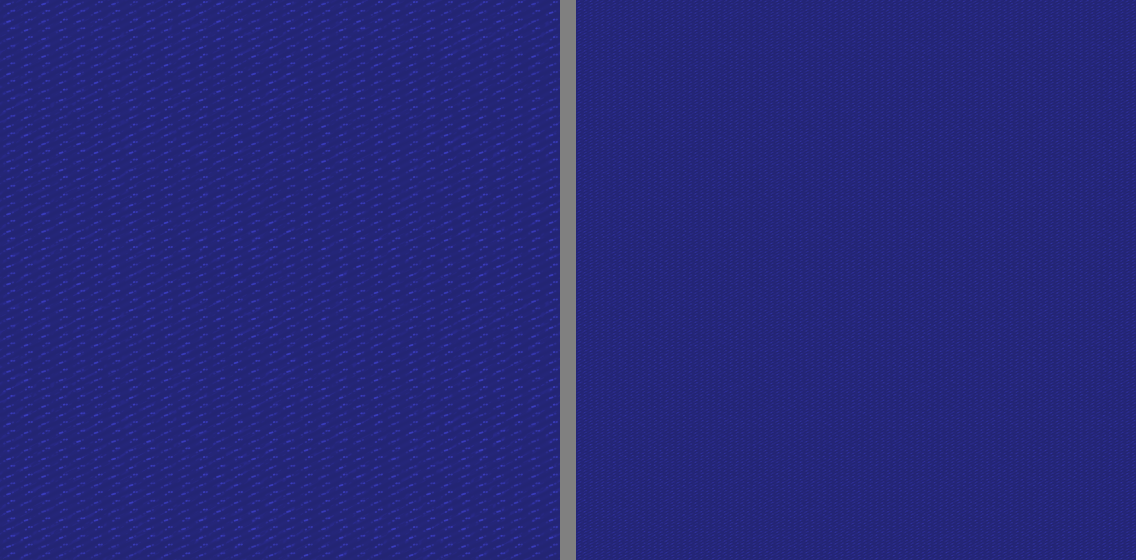
Left: one tile. Right: repeated 3 by 3.
Give the GLSL for this texture, as a WebGL 2 fragment shader.

```glsl
#version 300 es
precision highp float;
// Fine blue twill: two kinds of stitch alternate like a chequerboard, one a
// short slanted dash, the other a cluster of dots. Soft ribs and wrapped noise
// shade the cloth, and a hash varies each fleck; all counts are whole and even.

#define COLUMNS 32.0
#define ROWS 64.0
#define FLECKS 3
#define DASH_HALF_LENGTH 0.17
#define DOT_HALF_LENGTH 0.03
#define FLECK_RADIUS 0.10
#define FLECK_SLOPE 0.30
#define RIB_STRENGTH 0.26
#define FIBRE_STRENGTH 0.75
#define BROAD_STRENGTH 0.08
#define WEAR 0.45

uniform vec2 u_resolution;
out vec4 fragColor;

const vec3 CLOTH = vec3(0.140, 0.146, 0.464);
const vec3 RIB = vec3(0.162, 0.165, 0.550);
const vec3 THREAD = vec3(0.230, 0.240, 0.760);

float hash(vec2 p) {
    vec3 q = fract(vec3(p.xyx) * 0.1031);
    q += dot(q, q.yzx + 33.33);
    return fract((q.x + q.y) * q.z);
}

// Value noise whose lattice wraps after "period" cells.
float wrappedNoise(vec2 p, vec2 period) {
    vec2 i = floor(p);
    vec2 f = fract(p);
    f = f * f * (3.0 - 2.0 * f);
    vec2 a = mod(i, period);
    vec2 b = mod(i + 1.0, period);
    return mix(mix(hash(a), hash(vec2(b.x, a.y)), f.x),
               mix(hash(vec2(a.x, b.y)), hash(b), f.x), f.y);
}

float segmentDistance(vec2 p, vec2 halfSpan) {
    float t = clamp(dot(p, halfSpan) / dot(halfSpan, halfSpan), -1.0, 1.0);
    return length(p - halfSpan * t);
}

void main() {
    vec2 uv = gl_FragCoord.xy / u_resolution;
    vec2 grid = vec2(COLUMNS, ROWS);
    vec2 p = uv * grid;
    vec2 cell = mod(floor(p), grid);
    float isDash = mod(cell.x + cell.y, 2.0);
    float soft = max(0.6 * ROWS / u_resolution.y, 0.07);

    // Local position, measured in row heights.
    vec2 q = (fract(p) - 0.5) * vec2(ROWS / COLUMNS, 1.0);

    // Diagonal ribs with sparse fibres running along them.
    float across = p.y - p.x;
    float rib = 0.5 + 0.5 * cos(6.28318 * across);
    float fibre = wrappedNoise(vec2(p.x, across) * 4.0, vec2(4.0 * COLUMNS));
    float broad = wrappedNoise(uv * 16.0, vec2(16.0));
    float lift = RIB_STRENGTH * (rib - 0.45)
               + FIBRE_STRENGTH * smoothstep(0.55, 0.95, fibre) * rib
               + BROAD_STRENGTH * (broad - 0.5);
    vec3 color = CLOTH + (RIB - CLOTH) * lift;

    // Flecks as offset and brightness, for the dot stitch and the dash stitch.
    vec3 dots[FLECKS] = vec3[](vec3(-0.04, -0.02, 0.70),
                               vec3(0.32, 0.26, 0.95),
                               vec3(0.62, 0.27, 0.80));
    vec3 dashes[FLECKS] = vec3[](vec3(-0.02, 0.04, 0.95),
                                 vec3(0.46, 0.22, 0.45),
                                 vec3(-0.50, -0.20, 0.40));
    for (int i = 0; i < FLECKS; i++) {
        vec3 fleck = mix(dots[i], dashes[i], isDash);
        float halfLength = i == 0 ? mix(DOT_HALF_LENGTH, DASH_HALF_LENGTH, isDash)
                                  : DOT_HALF_LENGTH;
        vec2 halfSpan = halfLength * normalize(vec2(1.0, FLECK_SLOPE));
        float dist = segmentDistance(q - fleck.xy, halfSpan);
        float chance = hash(cell + 31.0 * float(i + 1));
        float light = fleck.z * (1.0 - WEAR * chance);
        float core = 1.0 - smoothstep(FLECK_RADIUS - soft, FLECK_RADIUS + soft, dist);
        color = mix(color, THREAD, core * light);
    }

    fragColor = vec4(color, 1.0);
}
```
